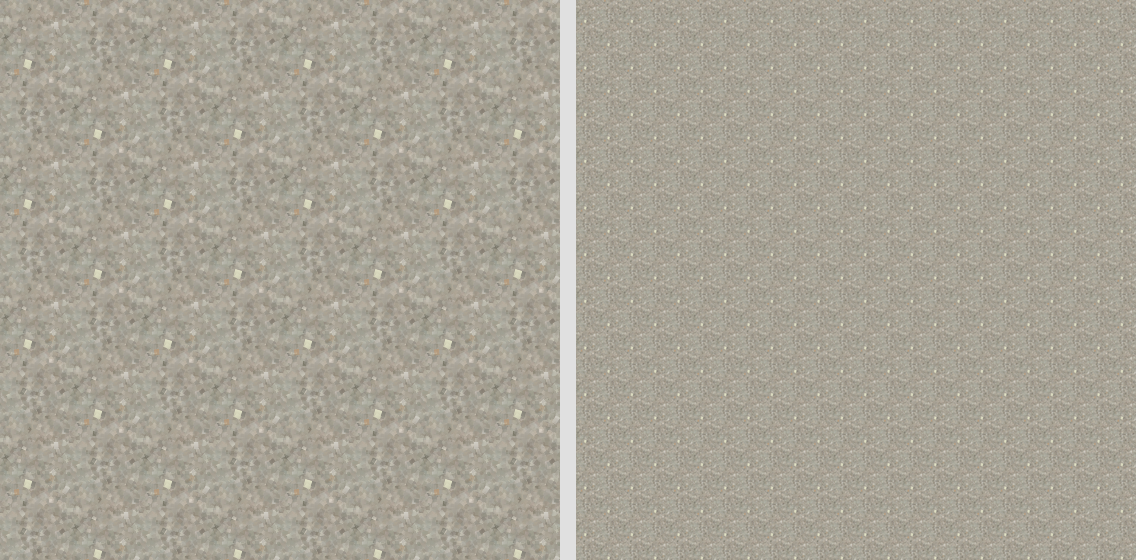
Left: one tile. Right: repeated 3 by 3.
Give the GLSL for this texture, as a three.js fragment shader.

```glsl
varying vec2 vUv;

const float TAU = 6.2831853;
const float REPEATS = 4.0;
const vec3 STONE = vec3(0.655, 0.635, 0.585);
const vec3 ROSE_TINT = vec3(0.022, -0.008, -0.012);
const vec3 LILAC_TINT = vec3(-0.004, -0.004, 0.030);
const vec3 CREAM = vec3(0.87, 0.87, 0.76);
const vec3 WHITE = vec3(0.82, 0.81, 0.78);
const vec3 RUST = vec3(0.74, 0.57, 0.40);
const vec3 SLATE = vec3(0.44, 0.44, 0.40);

vec3 hash3(vec2 p) {
  vec3 q = fract(p.xyx * vec3(0.1031, 0.1030, 0.0973));
  q += dot(q, q.yxz + 33.33);
  return fract((q.xxy + q.yzz) * q.zyx);
}

vec2 rotate(vec2 p, float angle) {
  float c = cos(angle), s = sin(angle);
  return vec2(c * p.x - s * p.y, s * p.x + c * p.y);
}

// Layered sines with whole frequencies, so they wrap in the unit tile
float clouds(vec2 p, float phase) {
  float broad = sin(TAU * (p.x + p.y) + phase) + sin(TAU * (p.x - p.y) + phase * 2.3);
  float fine = sin(TAU * (3.0 * p.x + p.y) + phase * 1.7)
             + sin(TAU * (2.0 * p.y - 3.0 * p.x) + phase * 3.1);
  return 0.3 * broad + 0.25 * fine;
}

// Blends one rotated flake, shaded and fading along its length
vec3 paintFlake(vec3 under, vec2 offset, vec2 halfSize, float angle,
                float soft, vec3 tint, float opacity) {
  vec2 p = rotate(offset, angle);
  vec2 edge = abs(p) - halfSize;
  float mask = 1.0 - smoothstep(-soft, soft, max(edge.x, edge.y));
  float along = clamp(p.x / halfSize.x, -1.0, 1.0);
  return mix(under, tint + 0.015 * along, mask * opacity * (0.78 + 0.22 * along));
}

vec3 flakeColour(vec2 center, vec3 toneSeed, vec3 hueSeed) {
  float spread = dot(toneSeed, vec3(1.0)) - 1.5;
  float tone = 0.11 * spread + 0.05 * spread * spread * spread
             + 0.025 * clouds(center, 1.2);
  float rose = clouds(center, 4.1) * 0.5 + (hueSeed.x - 0.5) * 1.5;
  float lilac = (hueSeed.y - 0.5) * 1.2;
  return STONE + tone + ROSE_TINT * rose + LILAC_TINT * lilac;
}

// One flake per cell; cell seeds wrap after count cells
vec3 flakeLayer(vec3 under, vec2 tile, float count, float seed) {
  vec2 p = tile * count;
  vec2 cell = floor(p);
  vec3 colour = under;
  for (int j = -1; j <= 1; j++) {
    for (int i = -1; i <= 1; i++) {
      vec2 id = cell + vec2(float(i), float(j));
      vec2 key = mod(id, count) + seed;
      vec3 place = hash3(key);
      vec3 shape = hash3(key + 41.7);
      vec2 center = id + place.xy;
      vec2 halfSize = mix(vec2(0.36, 0.28), vec2(0.62, 0.52), shape.xy);
      vec3 tint = flakeColour(center / count, hash3(key + 83.3), hash3(key + 127.9));
      colour = paintFlake(colour, p - center, halfSize, place.z * TAU,
                          0.0045 * count, tint, mix(0.35, 0.95, shape.z));
    }
  }
  return colour;
}

// One flake at a fixed place in every tile
vec3 accent(vec3 under, vec2 tile, vec2 center, vec2 halfSize,
            float angle, vec3 tint, float opacity) {
  vec2 offset = fract(tile - center + 0.5) - 0.5;
  return paintFlake(under, offset, halfSize, angle, 0.005, tint, opacity);
}

void main() {
  // Diagonal unit tiles: alternate half rows shift by half a repeat
  vec2 grid = vUv * REPEATS;
  vec2 tile = vec2(grid.x + grid.y, grid.x - grid.y);

  // Overlapping flakes, from broad to small
  vec3 colour = STONE;
  for (int k = 0; k < 5; k++) {
    float layer = float(k);
    colour = flakeLayer(colour, tile, 10.0 + 3.0 * layer, 17.3 * layer + 5.0);
  }

  // Standout flakes
  colour = accent(colour, tile, vec2(0.77, 0.70), vec2(0.038, 0.022), 0.5, SLATE, 0.6);
  colour = accent(colour, tile, vec2(0.37, 0.96), vec2(0.034, 0.020), 0.3, SLATE, 0.7);
  colour = accent(colour, tile, vec2(0.604, 0.636), vec2(0.030, 0.025), 0.9, RUST, 0.65);
  colour = accent(colour, tile, vec2(0.953, 0.787), vec2(0.030, 0.022), 0.4, RUST, 0.35);
  colour = accent(colour, tile, vec2(0.219, 0.583), vec2(0.035, 0.022), 0.8, WHITE, 0.9);
  colour = accent(colour, tile, vec2(0.97, 0.97), vec2(0.040, 0.024), 0.2, WHITE, 0.75);
  colour = accent(colour, tile, vec2(0.725, 0.675), vec2(0.030, 0.022), 1.7, CREAM, 0.85);
  colour = accent(colour, tile, vec2(0.74, 0.655), vec2(0.042, 0.036), 0.5, CREAM, 1.0);

  gl_FragColor = vec4(colour, 1.0);
}
```
